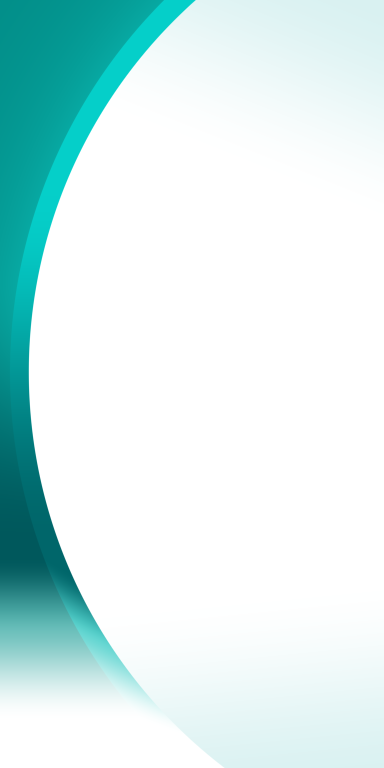
Give the GLSL for this background, as a WebGL 1 fragment shader.

```glsl
precision highp float;

uniform vec2 u_resolution;

const vec3 WHITE = vec3(1.0);
const vec3 PANEL_DEEP = vec3(0.0, 0.345, 0.36);
const vec3 PANEL_MID = vec3(0.005, 0.545, 0.525);
const vec3 PANEL_LIT = vec3(0.03, 0.66, 0.635);
const vec3 PANEL_MIST = vec3(0.35, 0.72, 0.70);
const vec3 BAND_DEEP = vec3(0.0, 0.40, 0.415);
const vec3 BAND_LIT = vec3(0.02, 0.81, 0.79);
const vec3 BAND_MIST = vec3(0.32, 0.82, 0.80);
const vec3 DISC_TINT = vec3(0.85, 0.945, 0.945);

// Signed distance to a circle, negative inside
float circle(vec2 p, vec2 center, float radius) {
  return length(p - center) - radius;
}

// Antialiased coverage of a signed distance
float coverage(float dist, float pixel) {
  return 1.0 - smoothstep(-0.7 * pixel, 0.7 * pixel, dist);
}

// Dissolves a colour through mist into white toward the bottom
vec3 dissolve(vec3 color, vec3 mist, float height) {
  vec3 misty = mix(mist, color, smoothstep(0.35, 0.55, height));
  return mix(WHITE, misty, smoothstep(0.12, 0.42, height));
}

// Side panel, lit beside the curved band
vec3 panelColor(float height, float bandDist) {
  vec3 lit = mix(PANEL_MID, PANEL_LIT, exp(-max(bandDist, 0.0) / 0.16));
  vec3 color = mix(PANEL_DEEP, lit, smoothstep(0.58, 1.3, height));
  return dissolve(color, PANEL_MIST, height);
}

// Curved band, whose dissolve reaches lower along its inner edge
vec3 bandColor(float height, float depth) {
  vec3 color = mix(BAND_DEEP, BAND_LIT, smoothstep(0.6, 1.5, height));
  return dissolve(color, BAND_MIST, height + 0.8 * depth);
}

// White disc with pale tints at top right and bottom
vec3 discColor(vec2 p) {
  float side = p.x - 0.5;
  float top = smoothstep(1.6, 2.2, p.y + 0.4 * side);
  float bottom = 1.0 - smoothstep(-0.1, 0.45, p.y - 0.1 * side);
  return mix(WHITE, DISC_TINT, max(top, bottom));
}

void main() {
  // Canvas spans one unit across and two units up
  vec2 p = gl_FragCoord.xy / u_resolution * vec2(1.0, 2.0);
  float pixel = 1.0 / u_resolution.x;

  float band = circle(p, vec2(1.396, 1.031), 1.370);
  float disc = circle(p, vec2(1.372, 1.031), 1.297);

  // Layers from back to front
  vec3 color = panelColor(p.y, band);
  color = mix(color, bandColor(p.y, max(-band, 0.0)), coverage(band, pixel));
  color = mix(color, discColor(p), coverage(disc, pixel));

  gl_FragColor = vec4(color, 1.0);
}
```
